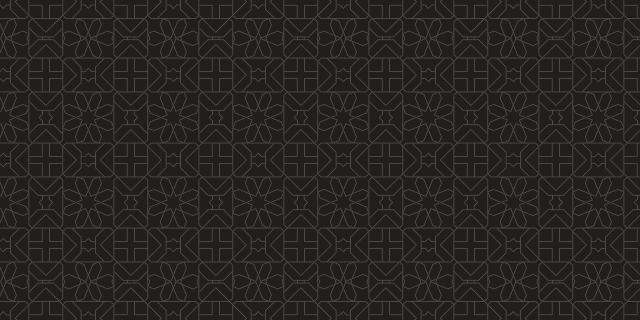
Write a WebGL 1 fragment shader that draws this pattern.

```glsl
precision highp float;
uniform vec2 u_resolution;

// Lengths are in units of 1/576 of the canvas height
const float CANVAS_HEIGHT = 576.0;
const float CELL = 153.0;
const float HALF_CELL = 76.5;
const float STAR_PHASE_X = 6.0;
const float SEAM_HALF = 219.0;     // half height of the cropped vertical repeat
const float BLOCK = 46.0;          // half side of the square around a rosette
const float CORNER = 6.0;          // size of the diamond on each square corner
const float STAR_TIP = 22.0;       // radius of the inner eight-pointed star
const float PETAL_TIP = 49.8;
const float CROSS_ARM = 6.5;
const float WEDGE_APEX = 21.5;
const float KNOT_SIDE = 13.0;
const float KNOT_STEP = 6.0;
const float LINE_WIDTH = 1.3;
const vec2 PETAL_AXIS = vec2(0.92388, 0.38268);
const vec3 GROUND = vec3(0.129, 0.118, 0.119);
const vec3 LINE = vec3(0.33, 0.33, 0.33);

float segment(vec2 p, vec2 a, vec2 b) {
  vec2 ab = b - a;
  vec2 ap = p - a;
  return length(ap - ab * clamp(dot(ap, ab) / dot(ab, ab), 0.0, 1.0));
}

// One petal of the rosette, folded on its own axis
float rosette(vec2 q) {
  float along = dot(q, PETAL_AXIS);
  float across = abs(q.y * PETAL_AXIS.x - q.x * PETAL_AXIS.y);
  vec2 p = vec2(along, across);
  vec2 tip = STAR_TIP * PETAL_AXIS;
  vec2 shoulder = vec2(PETAL_TIP - tip.y, tip.y);
  float d = segment(p, tip, vec2(tip.x - tip.y, 0.0));
  d = min(d, segment(p, tip, shoulder));
  return min(d, segment(p, shoulder, vec2(PETAL_TIP, 0.0)));
}

// Square outline with a small diamond on each corner
float frame(vec2 q) {
  vec2 side = vec2(BLOCK, BLOCK - CORNER);
  vec2 outer = vec2(BLOCK + CORNER, BLOCK);
  float d = segment(q, vec2(BLOCK, 0.0), side);
  d = min(d, segment(q, outer, vec2(HALF_CELL, BLOCK)));
  d = min(d, segment(q, side, outer));
  return min(d, segment(q, outer, vec2(BLOCK + 0.5 * CORNER)));
}

// Wedges and central knot between neighbouring squares
float connector(vec2 q) {
  vec2 p = vec2(HALF_CELL - q.x, q.y);
  float gap = HALF_CELL - BLOCK;
  vec2 waist = vec2(KNOT_SIDE + 1.0, KNOT_SIDE);
  vec2 notch = vec2(KNOT_STEP);
  float d = segment(p, vec2(0.0, WEDGE_APEX), vec2(gap - CORNER, BLOCK));
  d = min(d, segment(p, vec2(0.0, KNOT_SIDE), waist));
  d = min(d, segment(p, waist, vec2(gap, gap - 1.0)));
  d = min(d, segment(p, vec2(2.0 * KNOT_STEP, 0.0), notch));
  return min(d, segment(p, notch, vec2(KNOT_STEP, KNOT_SIDE)));
}

float crossArms(vec2 q) {
  vec2 p = HALF_CELL - q;
  return segment(p, vec2(CROSS_ARM), vec2(CROSS_ARM, HALF_CELL - BLOCK));
}

void main() {
  float pixel = CANVAS_HEIGHT / u_resolution.y;
  vec2 p = gl_FragCoord.xy * pixel;

  // Cropped vertical repeat, then the square cell centred on a rosette
  p.y = mod(p.y - 0.5 * CANVAS_HEIGHT + SEAM_HALF, 2.0 * SEAM_HALF) - SEAM_HALF;
  p -= vec2(STAR_PHASE_X, HALF_CELL);
  vec2 q = abs(mod(p + HALF_CELL, CELL) - HALF_CELL);

  // Diagonal mirror leaves one eighth of the cell to draw
  q = vec2(max(q.x, q.y), min(q.x, q.y));
  float d = min(min(rosette(q), frame(q)), min(connector(q), crossArms(q)));

  float ink = clamp((0.5 * LINE_WIDTH - d) / pixel + 0.5, 0.0, 1.0);
  gl_FragColor = vec4(mix(GROUND, LINE, ink), 1.0);
}
```
